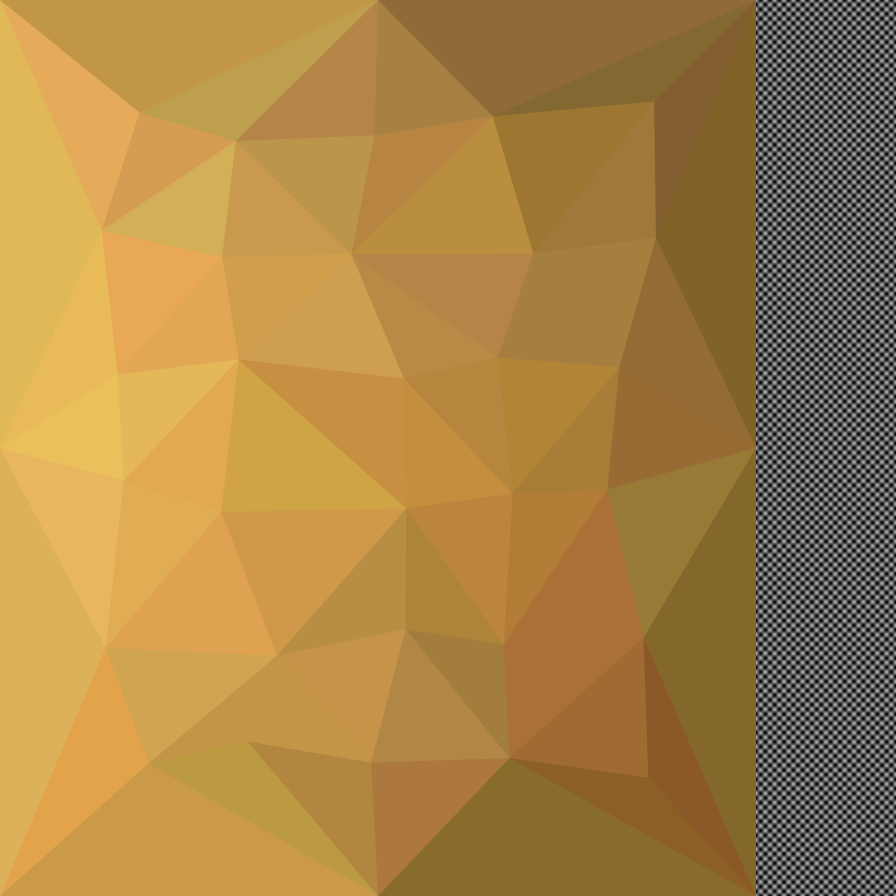
A WebGL 1 fragment shader for this background:

```glsl
precision highp float;
uniform vec2 u_resolution;

#define MESH_WIDTH 0.84375
#define GRID vec2(6.0, 7.0)
#define JITTER 0.5
#define TINT vec3(0.075, 0.08, 0.06)
#define LIGHT vec3(0.92, 0.72, 0.35)
#define DARK vec3(0.51, 0.365, 0.165)
#define WEAVE_COUNT 96.0
#define WEAVE_GREY 0.34
#define WEAVE_CONTRAST 0.33

const float TAU = 6.2831853;

vec3 hash3(vec2 p) {
  vec3 q = fract(p.xyx * vec3(0.1031, 0.1030, 0.0973));
  q += dot(q, q.yxz + 33.33);
  return fract((q.xxy + q.yzz) * q.zyx);
}

// Amber fading to brown, with a brighter band across the middle
vec3 tone(vec2 p) {
  float t = p.x / MESH_WIDTH;
  float rim = 2.0 * p.y - 1.0;
  float inner = smoothstep(0.0, 0.15, t) * (1.0 - smoothstep(0.85, 1.0, t));
  t += inner * (0.29 * rim * rim - 0.12) - 0.03 * rim;
  return mix(LIGHT, DARK, clamp(t, -0.05, 1.1));
}

// Jittered grid point; rim points gather at corners and side centres
vec2 meshPoint(vec2 id) {
  vec2 p = id / GRID;
  vec2 halves = floor(p * 2.0 + 0.5) * 0.5;
  bool onSide = id.x < 0.5 || id.x > GRID.x - 0.5;
  bool onEnd = id.y < 0.5 || id.y > GRID.y - 0.5;
  if (onSide || onEnd) p = halves;
  else p += (hash3(id + 17.0).xy - 0.5) * JITTER / GRID;
  return p * vec2(MESH_WIDTH, 1.0);
}

float cross2(vec2 a, vec2 b) {
  return a.x * b.y - a.y * b.x;
}

float edgeDistance(vec2 p, vec2 a, vec2 b) {
  return cross2(b - a, p - a) / max(length(b - a), 0.00001);
}

// Facet colour weighted by its coverage, which is kept in alpha
vec4 facet(vec2 p, vec2 a, vec2 b, vec2 c, float pixel) {
  float area = cross2(b - a, c - a);
  if (abs(area) < 0.0001) return vec4(0.0);
  float side = sign(area);
  float inside = min(side * edgeDistance(p, a, b),
                 min(side * edgeDistance(p, b, c), side * edgeDistance(p, c, a)));
  float coverage = smoothstep(-0.7 * pixel, 0.7 * pixel, inside);
  vec2 centre = (a + b + c) / 3.0;
  vec3 color = tone(centre) + (hash3(centre * 517.0) - 0.5) * TINT;
  return vec4(color, 1.0) * coverage;
}

vec3 mesh(vec2 p, float pixel) {
  vec2 home = floor(p / vec2(MESH_WIDTH, 1.0) * GRID);
  vec4 sum = vec4(tone(p), 1.0) * 0.0001;
  for (int j = -2; j <= 2; j++) {
    for (int i = -2; i <= 2; i++) {
      vec2 id = home + vec2(float(i), float(j));
      if (id.x < 0.0 || id.y < 0.0 || id.x >= GRID.x || id.y >= GRID.y) continue;
      vec2 a = meshPoint(id);
      vec2 b = meshPoint(id + vec2(1.0, 0.0));
      vec2 c = meshPoint(id + vec2(1.0, 1.0));
      vec2 d = meshPoint(id + vec2(0.0, 1.0));
      // Split each cell along its shorter diagonal
      if (distance(a, c) < distance(b, d)) {
        sum += facet(p, a, b, c, pixel) + facet(p, a, c, d, pixel);
      } else {
        sum += facet(p, a, b, d, pixel) + facet(p, b, c, d, pixel);
      }
    }
  }
  return sum.rgb / sum.a;
}

// Staggered grey dots
vec3 weave(vec2 p) {
  vec2 wave = cos(p * WEAVE_COUNT * TAU);
  return vec3(WEAVE_GREY + WEAVE_CONTRAST * wave.x * wave.y);
}

void main() {
  vec2 p = gl_FragCoord.xy / u_resolution;
  float pixel = 1.0 / min(u_resolution.x, u_resolution.y);
  float strip = smoothstep(-0.5 * pixel, 0.5 * pixel, p.x - MESH_WIDTH);
  vec2 meshP = vec2(min(p.x, MESH_WIDTH - 0.0001), p.y);
  gl_FragColor = vec4(mix(mesh(meshP, pixel), weave(p), strip), 1.0);
}
```
